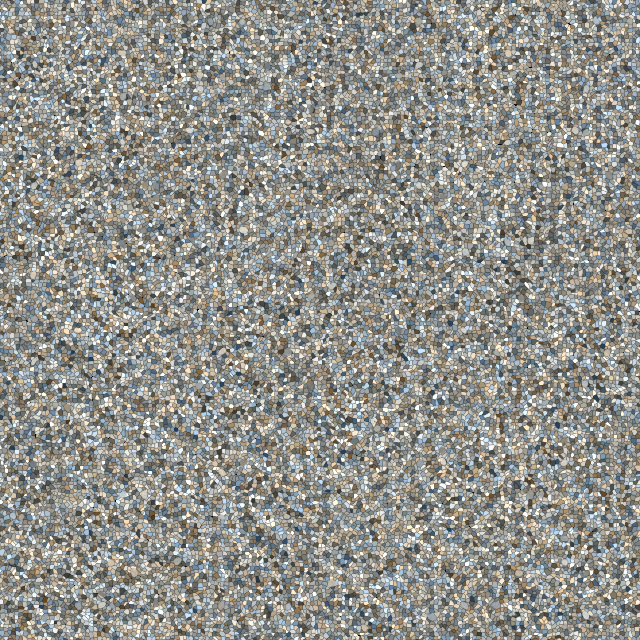
Write a three.js fragment shader that draws this texture.

```glsl
// Fine mixed gravel: a dense Voronoi bed of small, squashed grains in grey,
// tan and slate with dark gaps, sprinkled with sparse larger pebbles.
// Soft weights blend neighbouring grains so that the edges stay smooth.

varying vec2 vUv;

float hash(vec2 p) {
  return fract(sin(dot(p, vec2(127.1, 311.7))) * 43758.5453);
}

vec2 hash2(vec2 p) {
  return vec2(hash(p), hash(p + 57.3));
}

float valueNoise(vec2 p) {
  vec2 i = floor(p);
  vec2 f = fract(p);
  f = f * f * (3.0 - 2.0 * f);
  return mix(mix(hash(i), hash(i + vec2(1.0, 0.0)), f.x),
             mix(hash(i + vec2(0.0, 1.0)), hash(i + vec2(1.0, 1.0)), f.x), f.y);
}

// Turn and squash an offset so that each stone gets its own direction
vec2 stoneSpace(vec2 offset, vec2 id) {
  float angle = 6.2832 * hash(id + 11.7);
  float stretch = mix(0.8, 1.25, hash(id + 23.9));
  float c = cos(angle);
  float s = sin(angle);
  return mat2(c, -s, s, c) * offset * vec2(stretch, 1.0 / stretch);
}

// Grey of varied lightness, leaning to tan or slate, rarely strongly
vec3 stoneColor(vec2 id) {
  float light = 0.64 + 0.43 * (hash(id + 3.1) + hash(id + 8.6) - 1.0);
  float warmth = 2.0 * hash(id + 15.2) - 1.0;
  float green = hash(id + 31.4) - 0.5;
  vec3 tint = vec3(0.05, 0.0, -0.055) * warmth
            + vec3(0.07, 0.0, -0.08) * warmth * warmth * warmth;
  return vec3(light, light + 0.03 * green, light - 0.025) + tint;
}

// Bed of small grains with shadowed gaps
vec3 grainBed(vec2 p) {
  vec2 cell = floor(p);
  vec3 sum = vec3(0.0);
  float total = 0.0;
  float nearest = 8.0;
  float second = 8.0;
  for (int y = -1; y <= 1; y++) {
    for (int x = -1; x <= 1; x++) {
      vec2 id = cell + vec2(float(x), float(y));
      vec2 center = id + 0.1 + 0.8 * hash2(id);
      float d = length(stoneSpace(p - center, id)) * mix(0.8, 1.25, hash(id + 41.5));
      float weight = exp(-13.0 * d * d);
      sum += weight * stoneColor(id);
      total += weight;
      second = min(second, max(nearest, d));
      nearest = min(nearest, d);
    }
  }
  float gap = smoothstep(0.0, 0.38, second - nearest);
  return sum / max(total, 0.00001) * mix(0.68, 1.04, gap);
}

// Lay sparse, larger pebbles over the bed
vec3 addPebbles(vec3 base, vec2 p, float share, float seed) {
  vec2 id = floor(p) + seed;
  vec2 offset = fract(p) - 0.5 - 0.2 * (hash2(id) - 0.5);
  float radius = mix(0.2, 0.34, hash(id + 5.8));
  float d = length(stoneSpace(offset, id)) + 0.08 * (valueNoise(p * 5.0) - 0.5);
  float present = step(hash(id + 19.3), share);
  float body = 1.0 - smoothstep(radius - 0.07, radius + 0.07, d);
  float shadow = 1.0 - smoothstep(radius, radius + 0.16, d);
  vec3 color = mix(stoneColor(id), vec3(0.69, 0.69, 0.66), 0.3);
  color *= 0.96 + 0.1 * valueNoise(p * 8.0);
  base *= 1.0 - 0.2 * present * shadow;
  return mix(base, color, 0.9 * present * body);
}

void main() {
  // A slight warp breaks up the grid
  vec2 warp = vec2(valueNoise(vUv * 60.0), valueNoise(vUv * 60.0 + 37.0)) - 0.5;
  vec2 p = vUv + 0.004 * warp;

  vec3 color = grainBed(p * 165.0);
  color = addPebbles(color, p * 92.0, 0.06, 200.0);
  color = addPebbles(color, p * 58.0 + 0.4, 0.05, 400.0);

  // Faint broad patches of lighter and darker ground
  color *= 0.97 + 0.06 * valueNoise(vUv * 7.0);
  gl_FragColor = vec4(clamp(color, 0.0, 1.0), 1.0);
}
```
